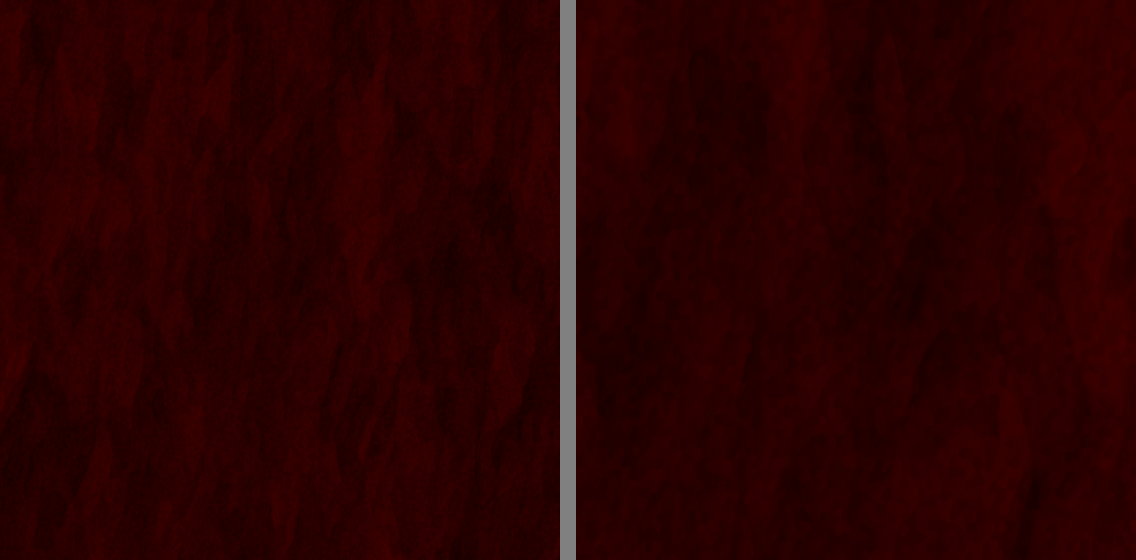
Left, the full canvas; right, a detail of the centre.
Give the GLSL for this texture, as a Shadertoy shader.

```glsl
#define BASE_RED 0.174
#define BROAD_TONE 0.036
#define MEDIUM_TONE 0.052
#define FINE_TONE 0.043
#define GRAIN_TONE 0.038
#define CREASE_DEPTH 0.031
#define LEAN_MEAN 0.12
#define LEAN_SPREAD 0.60
#define BLEND_SHARPNESS 24.0

vec3 hash3(vec2 cell) {
    vec3 h = fract(cell.xyx * vec3(0.1031, 0.1030, 0.0973));
    h += dot(h, h.yxz + 33.33);
    return fract((h.xxy + h.yzz) * h.zyx);
}

// Layered sines make the fibres waver
vec2 waver(vec2 p) {
    float x = 0.005 * sin(15.0 * p.y + 8.0 * p.x)
            + 0.0025 * sin(41.0 * p.y - 23.0 * p.x + 1.7)
            + 0.001 * sin(127.0 * p.y + 61.0 * p.x);
    float y = 0.012 * sin(31.0 * p.x + 9.0 * p.y)
            + 0.005 * sin(83.0 * p.x - 19.0 * p.y);
    return p + vec2(x, y);
}

// Long leaning cells: x is the blended tone, y is the crease between cells
vec2 fibres(vec2 p, vec2 density, float seed) {
    vec2 home = floor(p * density);
    float toneSum = 0.0, weightSum = 0.0;
    float nearest = 9.0, second = 9.0, creaseStrength = 0.0;
    for (int j = -1; j <= 1; j++) {
        for (int i = -2; i <= 2; i++) {
            vec2 cell = home + vec2(i, j);
            vec3 rnd = hash3(cell + seed);
            vec3 shape = hash3(cell + seed + 57.0);
            vec2 offset = p - (cell + 0.1 + 0.8 * rnd.xy) / density;
            offset.x -= (LEAN_MEAN + LEAN_SPREAD * (shape.x - 0.5)) * offset.y;
            vec2 local = offset * density;
            float dist = dot(local, local);
            float weight = exp(-BLEND_SHARPNESS * dist);
            float sideLight = 0.6 * (shape.y - 0.3) * local.x;
            toneSum += weight * (rnd.z - 0.5 + sideLight);
            weightSum += weight;
            if (dist < nearest) {
                second = nearest;
                nearest = dist;
                creaseStrength = shape.z;
            } else {
                second = min(second, dist);
            }
        }
    }
    float gap = sqrt(second) - sqrt(nearest);
    float crease = creaseStrength * creaseStrength * exp(-10.0 * gap);
    return vec2(toneSum / max(weightSum, 1e-12), crease);
}

void mainImage(out vec4 fragColor, in vec2 fragCoord) {
    vec2 uv = fragCoord / iResolution.xy;
    vec2 p = waver(uv);

    // Fibre layers from broad to fine
    vec2 broad = fibres(p, vec2(15.0, 3.8), 11.0);
    vec2 medium = fibres(p, vec2(27.0, 7.0), 83.0);
    vec2 fine = fibres(p, vec2(58.0, 19.0), 147.0);
    float grain = fibres(uv, vec2(205.0, 160.0), 211.0).x;

    float red = BASE_RED
              + BROAD_TONE * broad.x
              + MEDIUM_TONE * medium.x
              + FINE_TONE * fine.x
              + GRAIN_TONE * grain
              - CREASE_DEPTH * (0.6 * broad.y + 0.9 * medium.y + 0.6 * fine.y);
    fragColor = vec4(clamp(red, 0.07, 0.25), 0.0, 0.0, 1.0);
}
```
